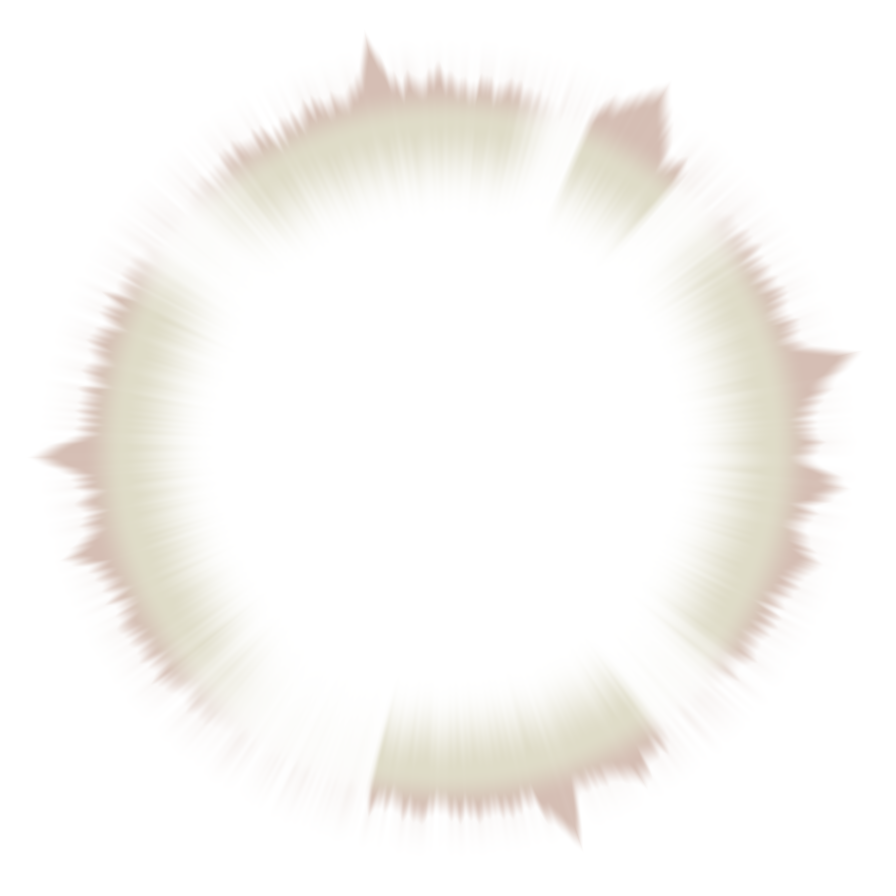
Write a three.js fragment shader that draws this background.

```glsl
// Soft ring of cream and dusty rose on white, with radial streaks and flared spikes.
varying vec2 vUv;

const vec3 PAPER = vec3(1.0);
const vec3 CREAM = vec3(0.875, 0.862, 0.785);
const vec3 ROSE = vec3(0.835, 0.745, 0.705);
const vec2 CENTER = vec2(0.5);
const float INNER_START = 0.24;   // where the cream begins to show
const float INNER_FULL = 0.362;   // where the cream is strongest
const float RIM = 0.404;          // mean outer radius
const float RIM_BLUR = 0.018;
const float RIM_RAGGED = 0.024;   // length of the streaks at the rim
const float HALO_END = 0.465;     // reach of the faint outer rays
const float GAP_STRENGTH = 0.09;  // tint left between the arcs
const float STREAK_FREQ = 24.0;
const float FINE_FREQ = 58.0;

vec2 hashGradient(vec2 cell) {
  float h = fract(sin(dot(cell, vec2(127.1, 311.7))) * 43758.5);
  float a = 6.28319 * h;
  return vec2(cos(a), sin(a));
}

float gradientNoise(vec2 p) {
  vec2 i = floor(p);
  vec2 f = p - i;
  vec2 u = f * f * f * (f * (f * 6.0 - 15.0) + 10.0);
  float a = dot(hashGradient(i), f);
  float b = dot(hashGradient(i + vec2(1.0, 0.0)), f - vec2(1.0, 0.0));
  float c = dot(hashGradient(i + vec2(0.0, 1.0)), f - vec2(0.0, 1.0));
  float d = dot(hashGradient(i + vec2(1.0)), f - vec2(1.0));
  return mix(mix(a, b, u.x), mix(c, d, u.x), u.y);
}

// Signed angle in degrees from a heading, wrapped to -180..180
float turnFrom(float deg, float heading) {
  return mod(deg - heading + 180.0, 360.0) - 180.0;
}

// Band of angles with its own fade at the clockwise and counterclockwise end
float arc(float deg, float heading, float halfSpan, float fadeCw, float fadeCcw) {
  float d = turnFrom(deg, heading);
  return smoothstep(-halfSpan - fadeCw, -halfSpan, d)
       * (1.0 - smoothstep(halfSpan, halfSpan + fadeCcw, d));
}

// Pointed flare with separate widths on each side
float spike(float deg, float heading, float widthCw, float widthCcw, float height) {
  float d = turnFrom(deg, heading);
  float t = max(0.0, 1.0 - abs(d) / (d < 0.0 ? widthCw : widthCcw));
  return height * pow(t, 1.4);
}

float arcStrength(float deg) {
  float s = arc(deg, -2.0, 30.0, 13.0, 18.0);
  s = max(s, arc(deg, 58.0, 7.5, 2.5, 2.0));
  s = max(s, arc(deg, 101.0, 20.0, 12.0, 21.0));
  s = max(s, arc(deg, 183.0, 26.0, 15.0, 32.0));
  return max(s, arc(deg, -79.0, 23.0, 2.0, 5.0));
}

float spikeHeight(float deg) {
  float h = spike(deg, 58.7, 7.0, 10.0, 0.060);
  h += spike(deg, 13.2, 7.5, 3.5, 0.056);
  h += spike(deg, -5.8, 4.5, 4.5, 0.036);
  h += spike(deg, -18.0, 4.0, 4.0, 0.022);
  h += spike(deg, -59.7, 4.0, 4.0, 0.025);
  h += spike(deg, -71.5, 5.0, 2.8, 0.060);
  h += spike(deg, 91.6, 4.0, 4.0, 0.014);
  h += spike(deg, 101.3, 4.0, 4.0, 0.055);
  h += spike(deg, 181.3, 4.5, 4.5, 0.052);
  return h + spike(deg, 196.2, 4.0, 4.0, 0.030);
}

void main() {
  vec2 p = vUv - CENTER;
  float r = length(p);
  vec2 dir = p / max(r, 0.0001);
  float deg = degrees(atan(p.y, p.x + 0.000001));

  // Streaks depend on direction only, so they run along the radius
  float coarse = gradientNoise(dir * STREAK_FREQ + 7.3);
  float fine = gradientNoise(dir * FINE_FREQ + 31.7);
  float streak = 0.6 * coarse + 0.6 * fine;

  // Ragged rim with flares
  float flare = spikeHeight(deg);
  float calm = 1.0 - smoothstep(0.0, 0.04, flare);
  float rim = RIM + flare + RIM_RAGGED * streak * mix(0.25, 1.0, calm);
  float outer = 1.0 - smoothstep(rim - RIM_BLUR, rim + RIM_BLUR, r);

  // Inner glow, broken lightly by the rays
  float glow = smoothstep(INNER_START, INNER_FULL, r + 0.012 * streak);
  float inner = glow * glow;

  // Streaks show most where an arc fades out
  float strength = arcStrength(deg);
  float partial = 4.0 * strength * (1.0 - strength);
  strength *= 1.0 + streak * (0.08 + 0.5 * partial);
  strength = max(strength, GAP_STRENGTH * (1.0 + streak));

  // Faint rays past the rim
  float halo = smoothstep(0.36, 0.40, r) * (1.0 - smoothstep(0.39, HALO_END, r));
  halo *= 0.16 * clamp(0.7 + 1.6 * streak, 0.0, 1.5);

  float cover = clamp(max(inner * outer * strength, halo), 0.0, 1.0);
  vec3 tint = mix(CREAM, ROSE, smoothstep(0.362, 0.408, r));
  gl_FragColor = vec4(mix(PAPER, tint, cover), 1.0);
}
```
